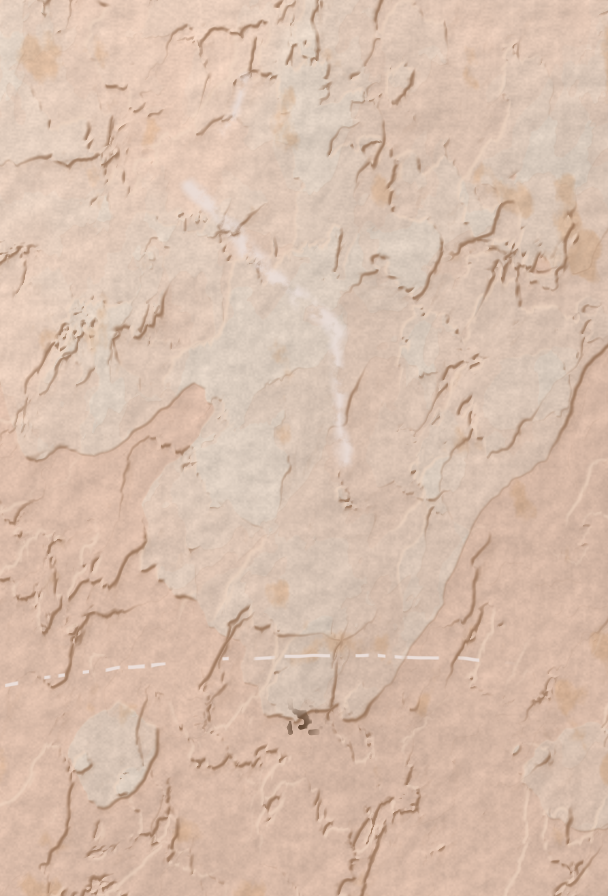
Reproduce this texture procedurally as a Shadertoy shader.

```glsl
const vec3 BEIGE = vec3(0.862, 0.800, 0.745);
const vec3 PINK = vec3(0.860, 0.738, 0.664);
const vec3 OCHRE = vec3(0.82, 0.66, 0.52);
const vec3 CHALK = vec3(0.92, 0.87, 0.85);
const vec3 CREVICE = vec3(0.56, 0.41, 0.30);
const vec3 RIM = vec3(0.94, 0.84, 0.76);
const vec2 LIGHT = vec2(-0.6, 0.8);
const float EDGE_WIDTH = 0.0017;
const float GRAIN = 0.075;
const float RELIEF = 0.19;
const int LAYERS = 4;

float hash(vec2 p) {
    return fract(sin(dot(p, vec2(127.1, 311.7))) * 43758.545);
}

float noise(vec2 p) {
    vec2 i = floor(p), f = fract(p);
    f = f * f * (3.0 - 2.0 * f);
    return mix(mix(hash(i), hash(i + vec2(1, 0)), f.x),
               mix(hash(i + vec2(0, 1)), hash(i + vec2(1, 1)), f.x), f.y);
}

float fbm(vec2 p) {
    float sum = 0.0, amp = 0.5;
    for (int i = 0; i < 5; i++) {
        sum += amp * noise(p);
        p = mat2(0.8, 0.6, -0.6, 0.8) * p * 2.03 + 17.3;
        amp *= 0.47;
    }
    return sum;
}

float blob(vec2 p, vec2 centre, float radius) {
    vec2 d = (p - centre) / radius;
    return exp(-dot(d, d));
}

float segment(vec2 p, vec2 a, vec2 b) {
    vec2 pa = p - a, ba = b - a;
    return length(pa - ba * clamp(dot(pa, ba) / dot(ba, ba), 0.0, 1.0));
}

// Positive on a sheet of stone, negative where it has flaked away
float sheetField(vec2 p, int layer) {
    float k = float(layer);
    vec2 q = mat2(0.94, 0.34, -0.34, 0.94) * p * vec2(1.25, 0.85);
    q += 0.035 * vec2(noise(p * 13.0 + k * 7.0), noise(p * 13.0 + 31.0 + k));
    float n = fbm(q * (6.0 + 2.2 * k) + k * 19.7) - 0.47;
    if (layer > 0) return n + 0.09 - 0.035 * k;
    float shore = 0.27 + 2.5 * (p.x - 0.34) * (p.x - 0.34);
    float bias = clamp((p.y - shore) * 2.5, -0.23, 0.21);
    bias += 0.38 * blob(p, vec2(0.10, 0.16), 0.10) + 0.30 * blob(p, vec2(0.67, 0.12), 0.06);
    bias -= 0.36 * blob(p, vec2(0.53, 0.66), 0.065) + 0.30 * blob(p, vec2(0.42, 0.47), 0.05);
    return 0.9 * n + bias;
}

// Chalky vein and the dotted scratch across the lower part
float chalkMask(vec2 p) {
    vec2 w = p + 0.022 * (vec2(fbm(p * 28.0), fbm(p * 28.0 + 9.0)) - 0.5);
    float vein = segment(w, vec2(0.215, 0.79), vec2(0.30, 0.69));
    vein = min(vein, segment(w, vec2(0.30, 0.69), vec2(0.375, 0.63)));
    vein = min(vein, segment(w, vec2(0.375, 0.63), vec2(0.382, 0.48)) + 0.003);
    vein = min(vein, segment(w, vec2(0.25, 0.85), vec2(0.277, 0.915)) + 0.004);
    float mask = 1.0 - smoothstep(0.002, 0.015, vein);
    mask *= smoothstep(0.25, 0.55, fbm(p * 65.0));
    float line = abs(p.y - (0.235 + 0.17 * p.x - 0.22 * p.x * p.x) - 0.003 * (noise(p * 60.0) - 0.5));
    float dots = smoothstep(0.48, 0.66, noise(vec2(p.x * 115.0, 3.0)));
    dots *= (1.0 - smoothstep(0.0008, 0.0028, line)) * (1.0 - smoothstep(0.56, 0.58, p.x));
    return max(mask * 0.85, dots);
}

void mainImage(out vec4 fragColor, in vec2 fragCoord) {
    vec2 p = fragCoord / iResolution.y;
    float pixel = 1.0 / iResolution.y;
    float cloud = fbm(p * 5.0 + 40.0);
    vec3 color = PINK;
    float dark = 0.0, bright = 0.0;

    // Sheets, with shadowed and lit rims
    for (int i = 0; i < LAYERS; i++) {
        float k = float(i);
        float f = sheetField(p, i), e = 0.002;
        vec2 slope = vec2(sheetField(p + vec2(e, 0), i), sheetField(p + vec2(0, e), i)) - f;
        slope /= e;
        float steep = max(length(slope), 0.9);
        float d = f / steep;
        float on = smoothstep(-pixel, pixel, d);
        if (i == 0) color = mix(PINK, BEIGE, on);
        else color = mix(mix(color, PINK, 0.30), color, on);
        float facing = dot(slope / steep, LIGHT);
        float broken = smoothstep(0.40, 0.72, noise(p * 11.0 + k * 23.0));
        broken = mix(i == 0 ? 0.35 : 0.08, 1.0, broken);
        float width = EDGE_WIDTH * (0.6 + 0.9 * broken);
        float rim = exp(-d * d / (width * width)) * broken;
        float shade = exp(-max(-d, 0.0) / 0.006) * (1.0 - on) * broken;
        dark = max(dark, rim * smoothstep(-0.1, 0.8, facing) * 0.75);
        dark = max(dark, shade * smoothstep(0.0, 0.9, facing) * 0.22);
        bright = max(bright, rim * smoothstep(0.2, -0.7, facing) * 0.60);
    }

    // Stains and broad tone
    color = mix(color, PINK, 0.45 * smoothstep(0.46, 0.70, cloud));
    float stain = smoothstep(0.63, 0.72, fbm(p * vec2(19.0, 14.0) + 71.0));
    color = mix(color, OCHRE, 0.5 * stain);
    color *= 1.0 + 0.05 * (p.y - 0.5) - 0.06 * (p.x - 0.34) + 0.10 * (cloud - 0.47);

    // Rough surface and sand grain
    float bumps = fbm(p * 42.0) - fbm(p * 42.0 + LIGHT * 0.35);
    float grain = 0.6 * noise(p * 420.0) + 0.4 * noise(p * 210.0 + 5.0) - 0.5;
    color *= 1.0 - RELIEF * bumps + GRAIN * grain;

    color = mix(color, RIM, bright);
    color = mix(color, CREVICE, dark);
    color = mix(color, CHALK, chalkMask(p));
    float pits = blob(p, vec2(0.335, 0.19), 0.018) * smoothstep(0.62, 0.75, noise(p * 170.0));
    color = mix(color, CREVICE * 0.7, pits);
    fragColor = vec4(clamp(color, 0.0, 1.0), 1.0);
}
```
